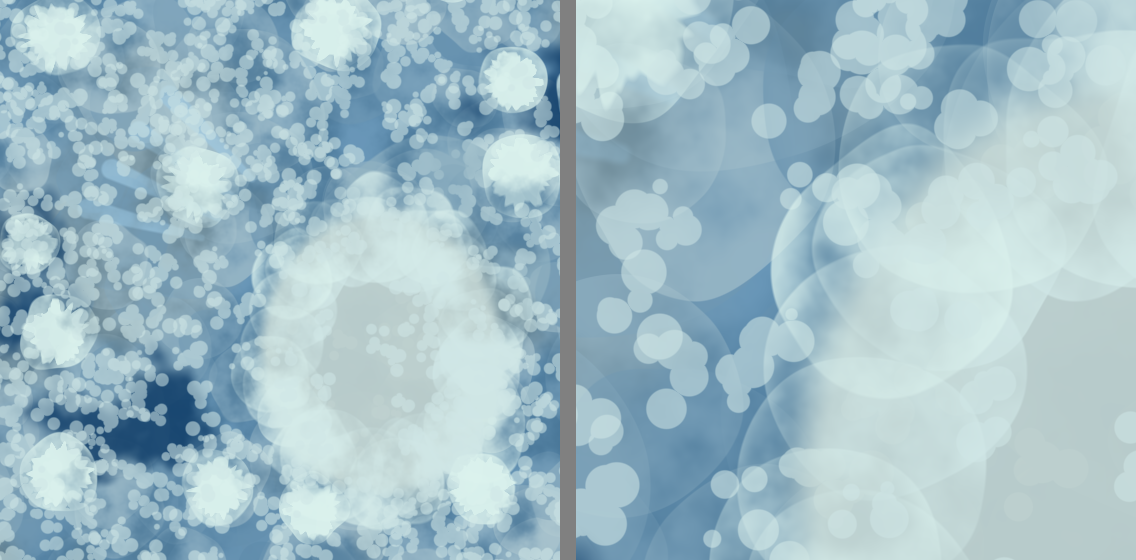
Left: the whole. Right: its middle third, enlarged.
This background is drawn by a Shadertoy shader. Its source:

```glsl
// Wintry watercolour: translucent blue-grey washes, a large pale wreath of cloud,
// feathery white puffs and clustered snow dots. Layers are painted back to front
// from hashed grids of discs, with fractal noise giving the pigment its texture.

const vec3 NAVY = vec3(0.06, 0.24, 0.41);
const vec3 BLUE = vec3(0.35, 0.53, 0.66);
const vec3 SLATE = vec3(0.47, 0.58, 0.63);
const vec3 MIST = vec3(0.72, 0.81, 0.83);
const vec3 SNOW = vec3(0.81, 0.90, 0.90);
const vec3 WHITE = vec3(0.86, 0.95, 0.93);

vec2 hash22(vec2 p) {
    vec3 q = fract(p.xyx * vec3(0.1031, 0.1030, 0.0973));
    q += dot(q, q.yzx + 33.33);
    return fract((q.xx + q.yz) * q.zy);
}

float noise(vec2 p) {
    vec2 i = floor(p), f = fract(p);
    f = f * f * (3.0 - 2.0 * f);
    float a = hash22(i).x, b = hash22(i + vec2(1, 0)).x;
    float c = hash22(i + vec2(0, 1)).x, d = hash22(i + vec2(1, 1)).x;
    return mix(mix(a, b, f.x), mix(c, d, f.x), f.y);
}

float fbm(vec2 p) {
    float sum = 0.0, amp = 0.5;
    for (int i = 0; i < 5; i++) {
        sum += amp * noise(p);
        p = mat2(1.6, 1.2, -1.2, 1.6) * p + 3.7;
        amp *= 0.5;
    }
    return sum / 0.97;
}

float cover(float d, float aa) {
    return 1.0 - smoothstep(-aa, aa, d);
}

// Wobbly translucent stain with a faint bright rim; returns its opacity.
float stain(vec2 p, vec2 centre, float radius, float grain, float aa) {
    float d = length(p - centre) - radius * (0.85 + 0.3 * noise(p / radius * 1.3));
    float rim = exp(-abs(d) / radius * 14.0);
    return cover(d, aa) * clamp(0.1 + 0.9 * grain + 0.2 * rim, 0.0, 1.0);
}

vec3 washes(vec3 col, vec2 p, float scale, float seed, float grain, float aa) {
    vec2 cell = floor(p * scale);
    for (int j = -1; j <= 1; j++)
    for (int i = -1; i <= 1; i++) {
        vec2 id = cell + vec2(i, j);
        vec2 h = hash22(id + seed), k = hash22(id + seed + 41.0);
        float a = stain(p, (id + h) / scale, mix(0.4, 0.7, k.x) / scale, grain, aa);
        col = mix(col, mix(BLUE, MIST, k.y), a * 0.6);
    }
    return col;
}

// Union of small discs in loose clusters, so overlaps stay flat.
float snowDots(vec2 p, float scale, float seed, float density, float aa) {
    vec2 q = p * scale, cell = floor(q);
    float d = 1.0;
    for (int j = -1; j <= 1; j++)
    for (int i = -1; i <= 1; i++) {
        vec2 id = cell + vec2(i, j), home = id + hash22(id + seed);
        float crowd = 0.6 * (noise(id / scale * 6.0 + seed) - 0.5);
        if (hash22(id + seed + 17.0).x > density + crowd) continue;
        for (int n = 0; n < 5; n++) {
            vec2 h = hash22(id + seed + 7.3 * float(n + 1));
            vec2 k = hash22(id + seed + 5.1 * float(n + 9));
            d = min(d, length(q - home - (h - 0.5) * 0.9) - mix(0.07, 0.29, sqrt(k.x)));
        }
    }
    return cover(d, aa * scale);
}

// Slim tapering stroke from a along dir.
float streak(vec2 p, vec2 a, vec2 dir, float len, float width) {
    vec2 q = p - a;
    float t = clamp(dot(q, dir), 0.0, len);
    float d = length(q - dir * t) - width * (0.3 + 0.7 * t / len);
    return 1.0 - smoothstep(-0.003, 0.003, d);
}

// Ring of overlapping cloud stains around a greyer heart.
vec3 wreath(vec3 col, vec2 p, vec2 centre, float grain, float aa) {
    col = mix(col, SLATE * 1.2, 0.7 * stain(p, centre + vec2(0.08, 0.17), 0.22, grain, aa));
    float heart = length((p - centre) / vec2(0.22, 0.26));
    col = mix(col, vec3(0.75, 0.82, 0.81), 0.92 * (1.0 - smoothstep(0.9, 1.05, heart)));
    for (int i = 0; i < 26; i++) {
        vec2 h = hash22(vec2(float(i), 63.0));
        float angle = 2.4 * float(i);
        vec2 c = centre + vec2(0.195, 0.235) * mix(0.88, 1.05, h.x) * vec2(cos(angle), sin(angle));
        float a = stain(p, c, mix(0.06, 0.1, h.y), grain, aa * 1.5);
        col = mix(col, mix(SNOW, WHITE, h.x), a * 0.75);
    }
    return col;
}

// White discs with petal-like ragged edges.
vec3 puffs(vec3 col, vec2 p, float scale, vec2 avoid, float grain, float aa) {
    vec2 cell = floor(p * scale);
    for (int j = -1; j <= 1; j++)
    for (int i = -1; i <= 1; i++) {
        vec2 id = cell + vec2(i, j), h = hash22(id + 88.0);
        vec2 c = (id + 0.2 + 0.6 * h) / scale, q = p - c;
        if (hash22(id + 29.0).x > 0.75 || length(c - avoid) < 0.3) continue;
        float r = mix(0.05, 0.068, h.y), len = length(q);
        float petals = noise(q / max(len, 0.001) * 7.0 + id * 9.0);
        float halo = stain(p, c, r * 1.1, grain, aa);
        float core = cover(len - r * (0.65 + 0.4 * petals), 0.005) * (0.55 + 0.7 * grain);
        col = mix(col, WHITE, clamp(max(halo * 0.75, core), 0.0, 0.95));
    }
    return col;
}

void mainImage(out vec4 fragColor, in vec2 fragCoord) {
    vec2 p = fragCoord / iResolution.y;
    float aa = 1.0 / iResolution.y;
    vec2 centre = vec2(0.68, 0.37);
    float grain = smoothstep(0.2, 0.8, fbm(p * 14.0));

    // Ground and washes
    vec3 col = mix(BLUE, SLATE, smoothstep(0.35, 0.65, fbm(p * 4.0 + 5.0)));
    col += 0.12 * (grain - 0.5);
    col = washes(col, p, 5.0, 11.0, grain, aa);
    col = washes(col, p, 8.0, 53.0, grain, aa);
    float deep = smoothstep(0.61, 0.72, fbm(p * 3.5 + vec2(7.0, 2.0)));
    col = mix(col, NAVY, 0.85 * deep);

    // Fan of pale blue strokes
    for (int i = 0; i < 4; i++) {
        float n = float(i), angle = 2.35 + 0.18 * n;
        vec2 start = vec2(0.45 - 0.03 * n, 0.68 - 0.035 * n);
        float s = streak(p, start, vec2(cos(angle), sin(angle)), 0.21, 0.018);
        col = mix(col, vec3(0.62, 0.79, 0.89), s * (0.25 + 0.4 * grain));
    }

    // Snow and cloud
    col = mix(col, SNOW, 0.58 * snowDots(p, 21.0, 3.0, 0.62, aa));
    col = wreath(col, p, centre, grain, aa);
    col = puffs(col, p, 4.0, centre, grain, aa);
    col = mix(col, SNOW, 0.55 * snowDots(p, 23.0, 71.0, 0.4, aa));
    fragColor = vec4(clamp(col, 0.0, 1.0), 1.0);
}
```
